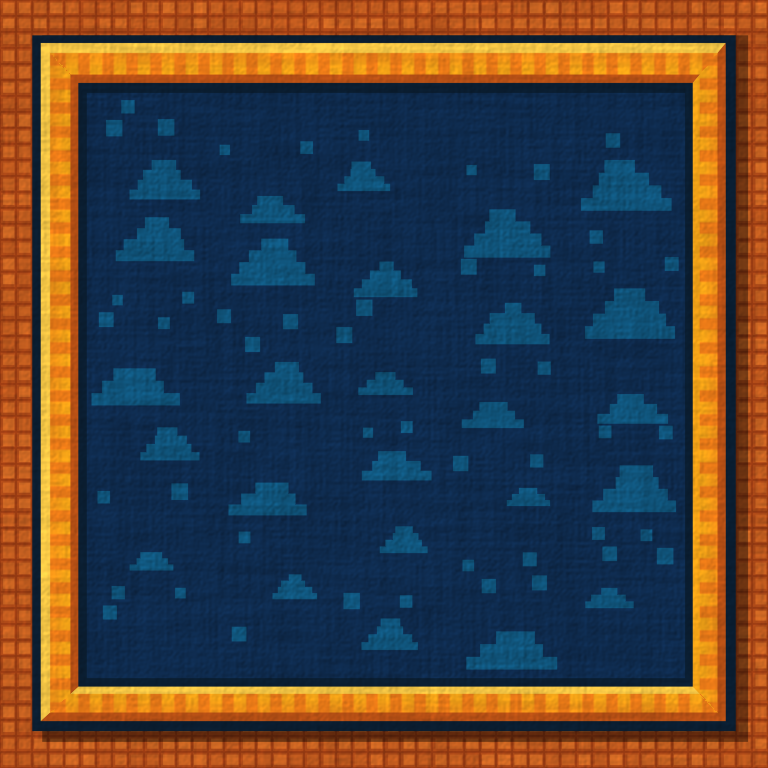
Give the GLSL for this pattern, as a WebGL 2 fragment shader.

```glsl
#version 300 es
precision highp float;
// A bevelled gold frame on a plaid orange wall, around a navy cloth panel
// with stepped clouds and small squares. Rectangles build every shape, a
// jittered grid scatters them, and wrapping noise gives the woven relief.
uniform vec2 u_resolution;
out vec4 fragColor;

const vec3 NAVY = vec3(0.055, 0.165, 0.30);
const vec3 INK = vec3(0.04, 0.115, 0.19);
const vec3 TEAL = vec3(0.06, 0.325, 0.475);
const vec3 RUST = vec3(0.66, 0.28, 0.09);
const vec3 TILE = vec3(0.81, 0.41, 0.14);
const vec3 GROOVE = vec3(0.55, 0.20, 0.06);
const vec3 ORANGE = vec3(0.90, 0.47, 0.09);
const vec3 AMBER = vec3(0.94, 0.63, 0.09);
const vec3 YELLOW = vec3(0.95, 0.77, 0.27);
const vec3 BRONZE = vec3(0.71, 0.31, 0.08);

float hash(vec2 id, float salt) {
  uvec3 n = uvec3(ivec3(vec3(id, salt))) * uvec3(1597334673u, 3812015801u, 2798796415u);
  uint h = n.x ^ n.y ^ n.z;
  h = (h ^ (h >> 15)) * 2246822519u;
  h = (h ^ (h >> 13)) * 3266489917u;
  return float((h ^ (h >> 16)) >> 8) / 16777216.0;
}

// Value noise that repeats after a whole number of cells.
float noise(vec2 p, vec2 period) {
  vec2 q = p * period, i = floor(q), f = smoothstep(0.0, 1.0, q - i);
  vec2 a = mod(i, period), b = mod(i + 1.0, period);
  return mix(mix(hash(a, 1.0), hash(vec2(b.x, a.y), 1.0), f.x),
             mix(hash(vec2(a.x, b.y), 1.0), hash(b, 1.0), f.x), f.y);
}

float box(vec2 p, vec2 lo, vec2 hi, float aa) {
  vec2 e = smoothstep(-aa, aa, p - lo) * smoothstep(-aa, aa, hi - p);
  return e.x * e.y;
}

float fits(vec2 a, vec2 b, vec2 lo, vec2 hi) {
  return float(all(greaterThan(a, lo + 0.004)) && all(lessThan(b, hi - 0.004)));
}

// A pile of rows, each one narrower than the row below.
float cloud(vec2 p, vec2 size, float rows, vec2 id, float aa) {
  float mask = 0.0, stepHeight = size.y / rows;
  for (float k = 0.0; k < rows; k++) {
    float left = size.x * k / rows * mix(0.34, 0.56, hash(id, 20.0 + k));
    float right = size.x * (1.0 - k / rows * mix(0.34, 0.56, hash(id, 30.0 + k)));
    mask = max(mask, box(p, vec2(left, 0.0), vec2(right, (k + 1.0) * stepHeight), aa));
  }
  return mask;
}

// Each cell holds a cloud zone and a strip of squares above or below it.
float scatter(vec2 p, vec2 lo, vec2 hi, vec2 grid, float aa) {
  vec2 cell = (hi - lo) / grid, q = (p - lo) / cell;
  float shift = hash(vec2(floor(q.x), 0.0), 2.0);
  vec2 id = floor(q + vec2(0.0, shift));
  vec2 origin = lo + (id - vec2(0.0, shift)) * cell;
  float flip = step(0.5, hash(id, 3.0));

  float rows = 3.0 + step(0.45, hash(id, 4.0));
  float width = mix(0.055, 0.122, hash(id, 5.0));
  vec2 size = width * vec2(1.0, 0.14 * rows);
  vec2 room = vec2(cell.x - 0.012, 0.095) - size;
  vec2 at = origin + vec2(0.006, 0.03 * flip) + room * vec2(hash(id, 6.0), hash(id, 7.0));
  float mask = cloud(p - at, size, rows, id, aa) * fits(at, at + size, lo, hi);

  for (float j = 0.0; j < 2.0; j++) {
    float side = mix(0.013, 0.022, hash(id, 8.0 + j));
    vec2 jitter = vec2(0.28 * cell.x, 0.027 - side) * vec2(hash(id, 10.0 + j), hash(id, 12.0 + j));
    vec2 corner = origin + vec2((0.5 * j + 0.06) * cell.x, mix(0.099, 0.003, flip)) + jitter;
    float shown = step(0.45 * j, hash(id, 14.0)) * fits(corner, corner + side, lo, hi);
    mask = max(mask, box(p, corner, corner + side, aa) * shown);
  }
  return mask;
}

vec3 plaidWall(vec2 p, float repeats, float aa) {
  vec2 q = p * repeats, id = floor(q), f = fract(q);
  float soft = aa * repeats;
  vec2 inset = 0.10 + 0.16 * vec2(hash(vec2(id.x, 0.0), 40.0), hash(vec2(0.0, id.y), 41.0));
  float groove = 1.0 - box(f, vec2(0.06), vec2(0.95), soft);
  float tile = box(f, inset, vec2(0.90, 0.84), soft);
  vec3 color = mix(RUST, GROOVE, 0.7 * groove);
  return mix(color, TILE, tile * mix(0.45, 1.0, hash(id, 42.0)));
}

// Mitred moulding: depth runs from 0 at the outer edge to 1 at the opening.
vec3 goldFrame(vec2 p, vec2 lo, vec2 hi, vec2 innerLo, vec2 innerHi, float aa) {
  vec2 a = (p - lo) / (innerLo - lo), b = (hi - p) / (hi - innerHi);
  vec2 nearest = min(a, b);
  float depth = min(nearest.x, nearest.y), soft = aa * 24.0;
  float upright = smoothstep(-soft, soft, nearest.y - nearest.x);
  float lit = mix(smoothstep(-soft, soft, a.y - b.y), smoothstep(-soft, soft, b.x - a.x), upright);
  float along = abs(fract(mix(p.x, p.y, upright) * 32.0) - 0.5);
  float check = smoothstep(-0.06, 0.06, along - 0.24);
  vec3 band = mix(ORANGE, AMBER, check * mix(0.6, 1.0, smoothstep(0.3, 0.7, depth)));
  vec3 color = mix(mix(BRONZE, YELLOW, lit), band, smoothstep(-soft, soft, depth - 0.25));
  vec3 inner = mix(mix(YELLOW, AMBER, upright), BRONZE, lit);
  return mix(color, inner, smoothstep(-soft, soft, depth - 0.79));
}

void main() {
  vec2 p = gl_FragCoord.xy / u_resolution;
  float aa = 0.7 / min(u_resolution.x, u_resolution.y);
  vec2 goldLo = vec2(0.053, 0.061), goldHi = vec2(0.945, 0.944);
  vec2 openLo = vec2(0.102, 0.106), openHi = vec2(0.902, 0.892);
  vec2 clothLo = vec2(0.113, 0.117), clothHi = vec2(0.892, 0.879);

  // Wall, cast shadow, outline and frame
  vec3 color = plaidWall(p, 48.0, aa);
  color *= 1.0 - 0.42 * box(p, vec2(0.055, 0.034), vec2(0.974, 0.954), aa);
  color = mix(color, INK, box(p, vec2(0.042, 0.048), vec2(0.958, 0.954), aa));
  vec3 gold = goldFrame(p, goldLo, goldHi, openLo, openHi, aa);
  color = mix(color, gold, box(p, goldLo, goldHi, aa));

  // Cloth panel with its clouds and squares
  color = mix(color, INK, box(p, openLo, openHi, aa));
  float cloth = box(p, clothLo, clothHi, aa);
  color = mix(color, NAVY, cloth);
  float shapes = cloth * scatter(p, clothLo, clothHi, vec2(5.0, 6.0), aa);
  color = mix(color, TEAL, shapes);

  // Embossed grain and crossing threads
  vec2 fine = vec2(256.0);
  float relief = noise(p, fine) - noise(p + vec2(0.002, -0.002), fine);
  float threads = noise(p, vec2(256.0, 16.0)) + noise(p, vec2(16.0, 256.0)) - 1.0;
  color *= 1.0 + mix(0.10, 0.17, cloth) * relief + mix(0.10, 0.15, cloth) * threads;
  fragColor = vec4(color, 1.0);
}
```
